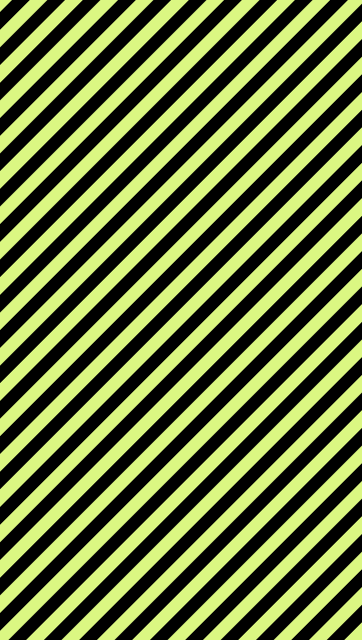
This pattern is drawn by a Shadertoy shader. Its source:

```glsl
// Even diagonal stripes of lime and black, rising to the right at 45 degrees.
// The distance from the lower right corner, measured across the stripes,
// is folded into one period and thresholded with a one-pixel soft edge.

// Signed distance, in periods, to the edge of a band filling half of each period.
float bandDistance(float phase) {
    return 0.25 - abs(fract(phase + 0.25) - 0.5);
}

void mainImage(out vec4 fragColor, in vec2 fragCoord) {
    // Canvas units: height is 1, origin at the lower right corner
    vec2 p = (fragCoord - vec2(iResolution.x, 0.0)) / iResolution.y;

    // 25.6 stripe pairs per canvas height, counted across the stripes
    float periods = 25.6;
    float phase = dot(p, normalize(vec2(-1.0, 1.0))) * periods;

    // Antialiased coverage of the lime band
    float pixel = periods / iResolution.y;
    float lime = clamp(bandDistance(phase) / pixel + 0.5, 0.0, 1.0);

    fragColor = vec4(vec3(0.86, 0.97, 0.51) * lime, 1.0);
}
```
